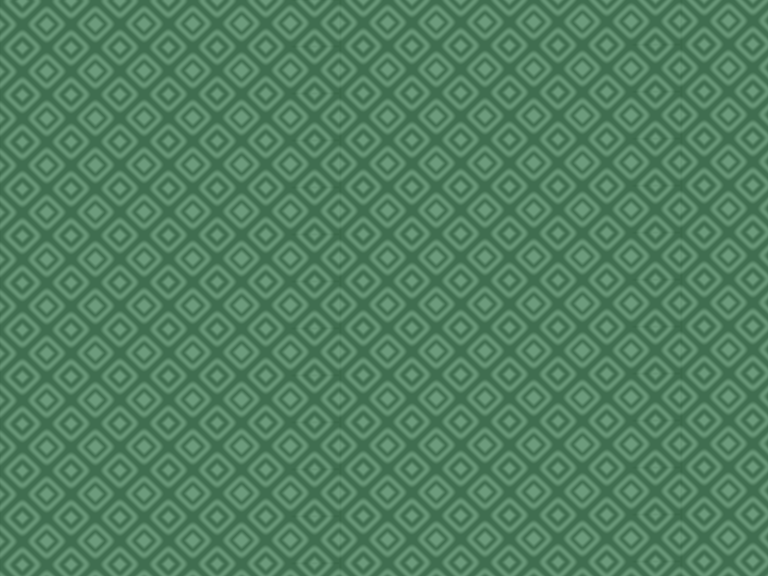
This pattern is drawn by a Shadertoy shader. Its source:

```glsl
const vec2 REPEATS = vec2(15.77, 12.26);   // diamonds across and down
const vec2 PHASE = vec2(0.46, 0.025);      // lattice offset, in repeats
const float SHEAR = 0.085;                 // rows drifted over the full width
const float TILE_COLUMNS = 7.0;            // columns between two seams
const float SEAM_COLUMN = 6.53;
const float SEAM_WIDTH = 0.022;
const float SEAM_STRENGTH = 0.12;

const float CORE_SMALL = 0.27;             // radii: 0 at centre, 1 at lattice line
const float CORE_LARGE = 0.33;
const float RING_INNER = 0.55;
const float RING_OUTER = 0.82;
const float SOFTNESS = 0.13;
const float CORNER_POWER = 6.0;            // lower values round the corners more
const float RING_TONE = 0.91;
const float COLUMN_VARIATION = 0.04;

const vec3 DARK_GREEN = vec3(0.252, 0.432, 0.312);
const vec3 LIGHT_GREEN = vec3(0.425, 0.607, 0.485);

float hash(float n) {
    return fract(sin(n * 12.9898) * 43758.5453);
}

// Square distance with rounded corners
float roundedSquare(vec2 p) {
    vec2 q = pow(abs(p) + 1e-4, vec2(CORNER_POWER));
    return pow(q.x + q.y, 1.0 / CORNER_POWER);
}

float disc(float radius, float soft, float d) {
    return 1.0 - smoothstep(radius - soft, radius + soft, d);
}

float thinLine(float offset, float pixel) {
    return 1.0 - smoothstep(SEAM_WIDTH - pixel, SEAM_WIDTH + pixel, abs(offset));
}

// Light core inside a light ring, on dark ground
float diamondTone(vec2 grid, float pixel) {
    vec2 diagonal = vec2(grid.x + grid.y, grid.x - grid.y);
    vec2 cell = floor(diagonal + 0.5);
    float d = 2.0 * roundedSquare(diagonal - cell);

    // Core size follows the half column within the tile
    float halfColumn = mod(cell.x + cell.y, 2.0 * TILE_COLUMNS);
    float isLarge = mod(halfColumn, 2.0);
    float isSeam = step(2.0 * TILE_COLUMNS - 1.5, halfColumn);
    float coreRadius = mix(CORE_SMALL, CORE_LARGE, isLarge * (1.0 - isSeam));
    coreRadius += COLUMN_VARIATION * (hash(halfColumn + 1.0) - 0.5);

    float soft = max(SOFTNESS, 2.0 * pixel);
    float core = disc(coreRadius, soft, d);
    float ring = disc(RING_OUTER, soft, d) - disc(RING_INNER, soft, d);
    return max(core, RING_TONE * ring);
}

// Faint joins: a vertical line per tile and short strokes across its last column
float seamMask(vec2 grid, float pixel) {
    float x = mod(grid.x - SEAM_COLUMN + 0.5 * TILE_COLUMNS, TILE_COLUMNS)
            - 0.5 * TILE_COLUMNS;
    float vertical = thinLine(x, pixel);
    float inLastColumn = smoothstep(-1.05, -0.95, x) * (1.0 - smoothstep(-0.05, 0.05, x));
    float horizontal = thinLine(grid.y - floor(grid.y + 0.5), pixel) * inLastColumn;
    return max(vertical, horizontal);
}

void mainImage(out vec4 fragColor, in vec2 fragCoord) {
    vec2 uv = fragCoord / iResolution.xy;
    vec2 grid = vec2(uv.x, 1.0 - uv.y) * REPEATS - PHASE;
    grid.y += SHEAR * uv.x;
    float pixel = REPEATS.x / iResolution.x;

    float tone = diamondTone(grid, pixel);
    tone -= SEAM_STRENGTH * seamMask(grid, pixel);
    fragColor = vec4(mix(DARK_GREEN, LIGHT_GREEN, tone), 1.0);
}
```
